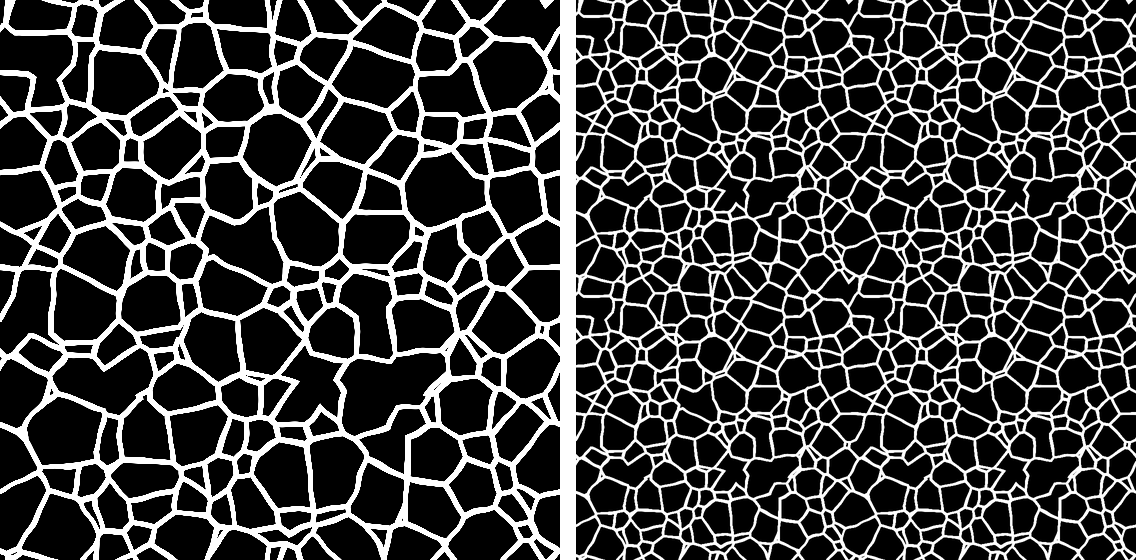
Left, the tile; right, the same tile 2 across and 2 down.
Write a Shadertoy shader that draws this pattern.

```glsl
// Irregular foam: white walls of even width around black cells of mixed size.
// A weighted Voronoi (power) diagram on a wrapped, jittered grid; some cells
// merge into wide voids, and wrapped noise bends the walls slightly.

#define CELLS 16            // grid cells per side, even
#define JITTER 0.8          // scatter of the cell sites
#define SIZE_SPREAD 1.3     // difference between large and small cells
#define WALL_WIDTH 0.0100   // in canvas units
#define VOIDS 0.16          // share of 2 by 2 blocks merged into one void
#define MERGED 0.07         // share of cells joined to a neighbour
#define BEND_CELLS 32       // wrapped noise periods per side
#define BEND 0.007          // bending of the walls, in canvas units
#define SOFTNESS 0.15       // half width of the smoothed edge, per canvas row
#define MAX_MEMBERS 8       // cells considered in one merged group

const vec3 CELL_COLOR = vec3(0.0);
const vec3 WALL_COLOR = vec3(1.0);

// Integer hash: three random values in 0..1 for a lattice point
vec3 hash3(ivec2 id, uint seed) {
    uvec3 v = uvec3(uint(id.x), uint(id.y), seed) * 1664525u + 1013904223u;
    v.x += v.y * v.z; v.y += v.z * v.x; v.z += v.x * v.y;
    v ^= v >> 16u;
    v.x += v.y * v.z; v.y += v.z * v.x; v.z += v.x * v.y;
    return vec3(v >> 8u) / 16777216.0;
}

ivec2 wrap(ivec2 id, int period) {
    return (id + 4 * period) % period;
}

// Two channels of value noise that repeat over the unit square
vec2 wrappedNoise(vec2 uv) {
    vec2 p = uv * float(BEND_CELLS);
    ivec2 i = ivec2(floor(p));
    vec2 f = fract(p);
    f = f * f * (3.0 - 2.0 * f);
    vec2 a = hash3(wrap(i, BEND_CELLS), 7u).xy;
    vec2 b = hash3(wrap(i + ivec2(1, 0), BEND_CELLS), 7u).xy;
    vec2 c = hash3(wrap(i + ivec2(0, 1), BEND_CELLS), 7u).xy;
    vec2 d = hash3(wrap(i + ivec2(1, 1), BEND_CELLS), 7u).xy;
    return mix(mix(a, b, f.x), mix(c, d, f.x), f.y);
}

// Site of a grid cell: position relative to p (xy), weight (z)
vec3 cellSite(ivec2 id, vec2 p) {
    vec3 rnd = hash3(wrap(id, CELLS), 3u);
    vec2 offset = vec2(id) + 0.5 + JITTER * (rnd.xy - 0.5) - p;
    return vec3(offset, SIZE_SPREAD * rnd.z * rnd.z * rnd.z);
}

// Cells with equal labels form one group without inner walls
ivec2 cellLabel(ivec2 id) {
    id = wrap(id, CELLS);
    if (hash3(id / 2, 19u).x < VOIDS) return id / 2 * 2;
    vec3 rnd = hash3(id, 11u);
    ivec2 side = rnd.y < 0.5 ? ivec2(1, 0) : ivec2(0, 1);
    return wrap(rnd.x < MERGED ? id + side : id, CELLS);
}

// Squared distance reduced by the weight of the site
float power(vec3 site) {
    return dot(site.xy, site.xy) - site.z;
}

// Distance to the nearest wall, in grid units
float wallDistance(vec2 p) {
    ivec2 base = ivec2(floor(p));

    // Owner of this point
    ivec2 ownerId = base;
    float best = 1e5;
    for (int y = -2; y <= 2; y++)
    for (int x = -2; x <= 2; x++) {
        ivec2 id = base + ivec2(x, y);
        float value = power(cellSite(id, p));
        if (value < best) {
            best = value;
            ownerId = id;
        }
    }

    // Split the surroundings into the owner's group and the others
    ivec2 ownerLabel = cellLabel(ownerId);
    vec3 members[MAX_MEMBERS];
    vec3 others[25];
    int memberCount = 0, otherCount = 0;
    for (int y = -2; y <= 2; y++)
    for (int x = -2; x <= 2; x++) {
        ivec2 id = base + ivec2(x, y);
        vec3 site = cellSite(id, p);
        if (cellLabel(id) != ownerLabel) others[otherCount++] = site;
        else if (memberCount < MAX_MEMBERS) members[memberCount++] = site;
    }

    // A foreign cell lies behind its dividing lines with all group members
    float dist = 1e5;
    for (int i = 0; i < otherCount; i++) {
        float gap = -1e5;
        for (int j = 0; j < memberCount; j++) {
            float span = 2.0 * length(others[i].xy - members[j].xy);
            gap = max(gap, (power(others[i]) - power(members[j])) / span);
        }
        dist = min(dist, gap);
    }
    return dist;
}

void mainImage(out vec4 fragColor, in vec2 fragCoord) {
    vec2 uv = fragCoord / iResolution.xy;
    vec2 bent = uv + BEND * (wrappedNoise(uv) - 0.5);
    float dist = wallDistance(bent * float(CELLS)) / float(CELLS);
    float edge = SOFTNESS / iResolution.y;
    float wall = 1.0 - smoothstep(-edge, edge, dist - 0.5 * WALL_WIDTH);
    fragColor = vec4(mix(CELL_COLOR, WALL_COLOR, wall), 1.0);
}
```
